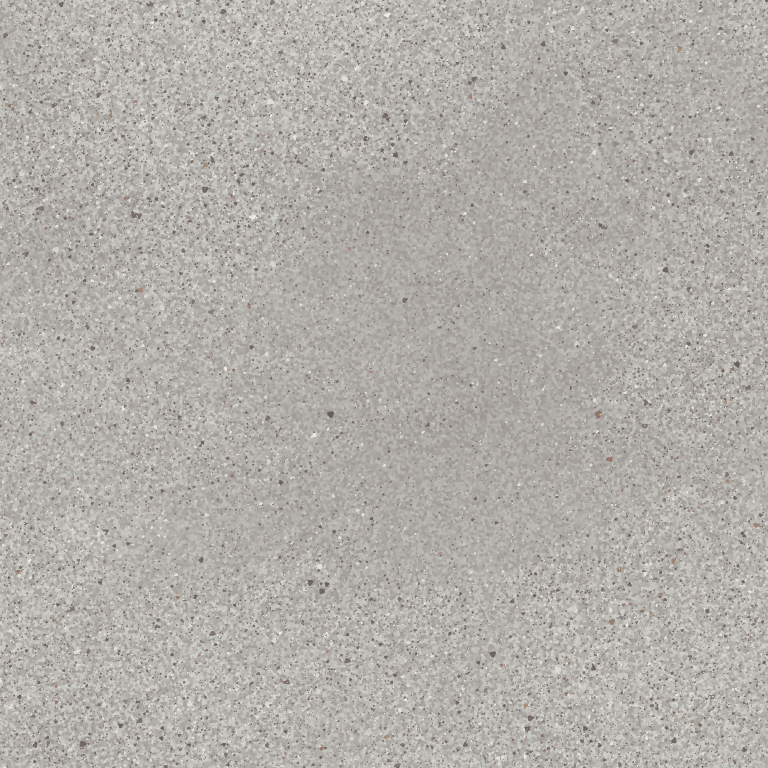
Reproduce this texture procedurally as a Shadertoy shader.

```glsl
// Weathered concrete: a fine sandy ground of blended cellular noise, with small
// dark, white and rust aggregate scattered on three cell grids. Layered sines
// make the soft clouds and decide where the surface is worn and grains show.

const vec3 BASE_COLOR  = vec3(0.703, 0.691, 0.671);
const vec3 TONE_TINT   = vec3(0.91, 1.0, 0.98);
const vec3 DARK_GRAIN  = vec3(0.43, 0.385, 0.37);
const vec3 WHITE_GRAIN = vec3(0.90, 0.90, 0.88);
const vec3 RUST_GRAIN  = vec3(0.60, 0.48, 0.41);
const vec3 SLATE_GRAIN = vec3(0.54, 0.55, 0.55);

const float SAND_CELLS     = 290.0;  // sand grains across the canvas
const float SAND_SMOOTH    = 0.065;  // sand contrast on smooth patches
const float SAND_WORN      = 0.10;   // sand contrast on worn patches
const float CLOUD_CONTRAST = 0.022;
const float COARSE_CELLS   = 85.0;   // cells across for the largest grains
const float LAYER_STEP     = 1.75;   // each layer is this much finer
const int   GRAIN_LAYERS   = 3;
const float GRAIN_OPACITY  = 0.85;
const float TAU            = 6.28319;

// Three random values in 0..1 for a grid cell
vec3 hash3(vec2 cell, int seed) {
    uvec3 v = uvec3(ivec3(ivec2(cell), seed)) * 1664525u + 1013904223u;
    v.x += v.y * v.z; v.y += v.z * v.x; v.z += v.x * v.y;
    v ^= v >> 16u;
    v.x += v.y * v.z; v.y += v.z * v.x; v.z += v.x * v.y;
    return vec3(v >> 8u) / 16777216.0;
}

mat2 rotation(float angle) {
    float c = cos(angle), s = sin(angle);
    return mat2(c, s, -s, c);
}

// Warped, rotated sine layers, roughly -1..1
float clouds(vec2 p, float falloff) {
    float sum = 0.0, amplitude = 1.0, total = 0.0;
    for (int i = 0; i < 6; i++) {
        p = rotation(1.1) * p + 0.6 * sin(p.yx * 0.8 + float(i));
        sum += amplitude * sin(p.x) * sin(p.y + 1.3);
        total += amplitude;
        amplitude *= falloff;
        p *= 1.75;
    }
    return 2.0 * sum / total;
}

// Random tone per cell, blended softly between neighbours
float sandTone(vec2 p) {
    vec2 cell = floor(p);
    float tone = 0.0, total = 0.0;
    for (int y = -1; y <= 1; y++)
    for (int x = -1; x <= 1; x++) {
        vec2 id = cell + vec2(x, y);
        vec3 h = hash3(id, 7);
        vec2 d = p - id - h.xy;
        float weight = exp(-9.0 * dot(d, d));
        tone += weight * (2.0 * h.z - 1.0);
        total += weight;
    }
    return tone / max(total, 1e-4);
}

vec3 grainColor(float pick) {
    if (pick < 0.47) return DARK_GRAIN;
    if (pick < 0.83) return WHITE_GRAIN;
    if (pick < 0.92) return RUST_GRAIN;
    return SLATE_GRAIN;
}

// Paints one grid of irregular stones over the ground
vec3 addGrains(vec3 color, vec2 p, float pixel, float chance, int seed) {
    vec2 cell = floor(p);
    for (int y = -1; y <= 1; y++)
    for (int x = -1; x <= 1; x++) {
        vec2 id = cell + vec2(x, y);
        vec3 place = hash3(id, seed);
        if (place.z > chance) continue;
        vec3 look = hash3(id, seed + 1);
        vec2 q = rotation(look.y * TAU) * (p - id - place.xy);
        q.y *= 1.0 + 0.6 * look.z;
        float lobes = sin(3.0 * atan(q.y, q.x + 1e-5) + look.z * TAU);
        float radius = mix(0.13, 0.38, look.y * look.y) * (1.0 + 0.16 * lobes);
        float cover = 1.0 - smoothstep(radius - pixel, radius + pixel, length(q));
        vec3 stone = grainColor(look.x) + 0.12 * (look.z - 0.5);
        color = mix(color, stone, cover * GRAIN_OPACITY);
    }
    return color;
}

void mainImage(out vec4 fragColor, in vec2 fragCoord) {
    vec2 uv = fragCoord / iResolution.y;
    float pixel = 0.7 / iResolution.y;

    // Wear: smooth around the middle, rougher outwards, with mottled edges
    float mottle = clouds(uv * 6.0 + 2.0, 0.72);
    float reach = length((uv - vec2(0.52, 0.60)) * vec2(0.9, 1.0));
    float worn = smoothstep(-0.1, 0.85, 1.35 * reach - 0.1 + 0.55 * mottle);

    // Ground: broad clouds and fine sand
    float shade = clouds(uv * 4.0 + 9.0, 0.6) + 1.1 * (worn - 0.45);
    float sand = sandTone(uv * SAND_CELLS) * mix(SAND_SMOOTH, SAND_WORN, worn);
    vec3 color = BASE_COLOR + TONE_TINT * (CLOUD_CONTRAST * shade + sand);

    // Aggregate: sparse large stones to frequent small ones
    float cells = COARSE_CELLS;
    for (int i = 0; i < GRAIN_LAYERS; i++) {
        float chance = (0.10 + 0.17 * float(i)) * mix(0.22, 1.0, worn);
        color = addGrains(color, uv * cells, pixel * cells, chance, 20 + 10 * i);
        cells *= LAYER_STEP;
    }

    fragColor = vec4(clamp(color, 0.0, 1.0), 1.0);
}
```
